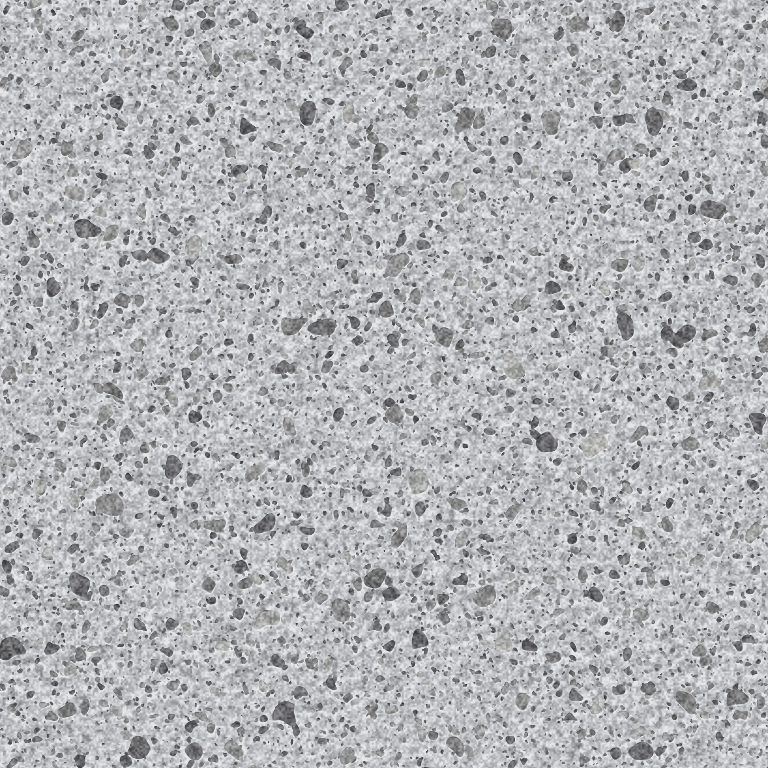
Give the GLSL for this texture, as a Shadertoy shader.

```glsl
// Pale grey rough concrete with embedded dark pebbles, pits and fine grain.

const vec3 CEMENT = vec3(0.765, 0.774, 0.786);
const vec3 DARK_STONE = vec3(0.39, 0.39, 0.40);
const vec3 PALE_STONE = vec3(0.69, 0.69, 0.685);
const vec2 LIGHT_DIR = vec2(0.45, -0.89);

// Integer hash: three random values in 0..1 per cell and seed
vec3 hash3(vec2 cell, float seed) {
    uvec3 v = uvec3(ivec3(vec3(cell, seed)) + 4096);
    v = v * 1664525u + 1013904223u;
    v.x += v.y * v.z; v.y += v.z * v.x; v.z += v.x * v.y;
    v ^= v >> 16u;
    v.x += v.y * v.z; v.y += v.z * v.x; v.z += v.x * v.y;
    return vec3(v >> 8u) / 16777216.0;
}

// Smooth value noise, two independent channels
vec2 noise2(vec2 p, float seed) {
    vec2 cell = floor(p), f = fract(p);
    f = f * f * (3.0 - 2.0 * f);
    vec2 low = mix(hash3(cell, seed).xy, hash3(cell + vec2(1, 0), seed).xy, f.x);
    vec2 high = mix(hash3(cell + vec2(0, 1), seed).xy, hash3(cell + 1.0, seed).xy, f.x);
    return mix(low, high, f.y);
}

// Slope of the noise surface towards the light
float relief(vec2 p, float seed) {
    return noise2(p, seed).x - noise2(p + LIGHT_DIR * 0.6, seed).x;
}

// Crumbly cement: grain, lit bumps and small hollows
vec3 cement(vec2 uv) {
    float fine = noise2(uv * 410.0, 1.0).x - 0.5;
    float middle = noise2(uv * 190.0, 2.0).x - 0.5;
    float bumps = relief(uv * 125.0, 3.0) + 0.6 * relief(uv * 60.0, 4.0);
    float hollow = smoothstep(0.66, 0.88, noise2(uv * 165.0, 5.0).x);
    return CEMENT + 0.23 * fine + 0.13 * middle + 0.13 * bumps - 0.12 * hollow;
}

// Lays one size class of sunken, irregular pebbles over the surface.
// radius is a share of the cell, darkness biases the stone tone.
vec3 layStones(vec3 surface, vec2 uv, float cells, float radius,
               float density, float darkness, float seed, float softness) {
    vec2 p = uv * cells;
    p += 0.20 * (noise2(p * 3.2, seed + 1.0) - 0.5);
    vec2 home = floor(p);
    float speckle = noise2(uv * 400.0, seed + 2.0).x - 0.5;
    float blotch = noise2(uv * 170.0, seed + 3.0).x - 0.5;

    for (int y = -1; y <= 1; y++)
    for (int x = -1; x <= 1; x++) {
        vec2 cell = home + vec2(x, y);
        vec3 place = hash3(cell, seed);
        if (place.z > density) continue;
        vec3 form = hash3(cell, seed + 4.0);
        vec2 offset = p - cell - mix(vec2(0.1), vec2(0.9), place.xy);

        // Egg-shaped distance in a rotated frame
        float angle = 6.2832 * form.x;
        vec2 axis = vec2(cos(angle), sin(angle));
        vec2 q = vec2(dot(offset, axis), dot(offset, vec2(-axis.y, axis.x)));
        float size = radius * mix(0.5, 1.0, form.y * form.y);
        q.y *= 1.25 + 0.45 * fract(form.z * 7.0) + 0.8 * q.x;
        float edge = (length(q) - size) / cells;

        // Stone face, shaded under its upper lip
        float facing = dot(offset / (length(offset) + 0.001), LIGHT_DIR);
        float lip = 0.0022;
        float tone = mix(form.z, form.z * form.z, darkness);
        vec3 stone = mix(DARK_STONE, PALE_STONE, tone);
        stone += 0.25 * speckle + 0.20 * blotch;
        stone -= 0.11 * smoothstep(-lip, 0.0, edge) * max(-facing, 0.0);

        // Bright raised rim on the lit side
        float rim = exp(-pow((edge - 0.0012) / 0.0017, 2.0));
        float rimShare = smoothstep(0.0, 0.008, size / cells);
        surface += 0.11 * rim * rimShare * smoothstep(-0.5, 0.8, facing);
        surface = mix(surface, stone, 1.0 - smoothstep(-softness, softness, edge));
    }
    return surface;
}

void mainImage(out vec4 fragColor, in vec2 fragCoord) {
    vec2 uv = fragCoord / iResolution.y;
    float softness = max(0.0008, 0.7 / iResolution.y);

    // Smallest pits first, largest pebbles on top
    vec3 color = cement(uv);
    color = layStones(color, uv, 125.0, 0.36, 0.36, 0.9, 10.0, softness);
    color = layStones(color, uv, 68.0, 0.36, 0.55, 0.7, 20.0, softness);
    color = layStones(color, uv, 34.0, 0.35, 0.58, 0.5, 30.0, softness);
    color = layStones(color, uv, 17.0, 0.30, 0.48, 0.4, 40.0, softness);

    fragColor = vec4(clamp(color, 0.0, 0.9), 1.0);
}
```
